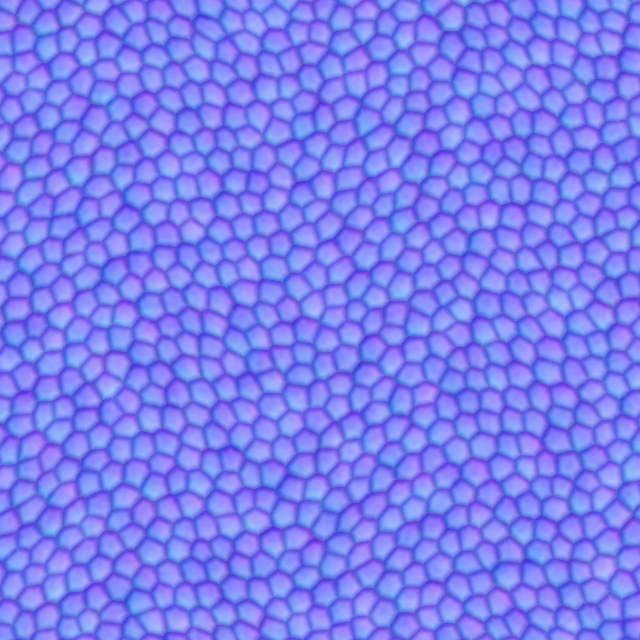
Give the GLSL for this texture map, as a three.js fragment shader.

```glsl
// Normal map of tightly packed, rounded pebble cells with soft dark creases
varying vec2 vUv;

vec2 hash2(vec2 p) {
  vec3 q = fract(p.xyx * vec3(0.1031, 0.1030, 0.0973));
  q += dot(q, q.yzx + 33.33);
  return fract((q.xx + q.yz) * q.zy);
}

float gradientNoise(vec2 p) {
  vec2 i = floor(p), f = fract(p);
  vec2 u = f * f * f * (f * (f * 6.0 - 15.0) + 10.0);
  vec2 e = vec2(0.0, 1.0);
  float a = dot(hash2(i) * 2.0 - 1.0, f);
  float b = dot(hash2(i + e.yx) * 2.0 - 1.0, f - e.yx);
  float c = dot(hash2(i + e.xy) * 2.0 - 1.0, f - e.xy);
  float d = dot(hash2(i + e.yy) * 2.0 - 1.0, f - e.yy);
  return mix(mix(a, b, u.x), mix(c, d, u.x), u.y);
}

vec2 noise2(vec2 p) {
  return vec2(gradientNoise(p), gradientNoise(p + 41.7));
}

// Jittered centre of a cell in staggered rows
vec2 cellCentre(vec2 id) {
  vec2 jitter = hash2(id + 107.0) - 0.5;
  return id + 0.5 + vec2(0.5 * mod(id.y, 2.0) - 0.25, 0.0) + 0.42 * jitter;
}

// xy: offset from the nearest centre, z: distance to the cell border
vec3 pebbleCells(vec2 p) {
  vec2 aspect = vec2(1.0, 0.875);
  p /= aspect;
  vec2 base = floor(p), nearest = vec2(9.0);
  for (int y = -2; y <= 2; y++) {
    for (int x = -2; x <= 2; x++) {
      vec2 r = (cellCentre(base + vec2(x, y)) - p) * aspect;
      if (dot(r, r) < dot(nearest, nearest)) nearest = r;
    }
  }
  float border = 9.0;
  for (int y = -2; y <= 2; y++) {
    for (int x = -2; x <= 2; x++) {
      vec2 r = (cellCentre(base + vec2(x, y)) - p) * aspect;
      vec2 span = r - nearest;
      if (dot(span, span) > 0.0001)
        border = min(border, dot(0.5 * (r + nearest), normalize(span)));
    }
  }
  return vec3(-nearest, border);
}

void main() {
  // Rows rise gently to the right and arch a little
  mat2 turn = mat2(0.966, -0.259, 0.259, 0.966);
  vec2 arch = vec2(0.2, 0.4) * sin(12.56637 * vUv.yx + vec2(0.6, 2.1));
  vec3 cell = pebbleCells(turn * (vUv * 25.5 + arch));
  vec2 offset = cell.xy * turn;

  // Dome slope that levels out in the crease, uneven tilt and fine grain
  vec2 slope = offset * vec2(0.17, -0.25) * smoothstep(-0.06, 0.14, cell.z);
  slope += 0.13 * noise2(vUv * 22.0) + 0.06 * noise2(vUv * 95.0 + 9.0);

  // Rounded profile: bright crown falling softly into the crease
  float profile = cell.z + 0.25 * (0.14 - dot(offset, offset));
  float crown = smoothstep(-0.06, 0.28, profile);
  crown += 0.32 * gradientNoise(vUv * 13.0) + 0.22 * gradientNoise(vUv * 60.0);
  crown += 0.12 * (offset.x - offset.y);

  // Crease to crown colour, tilted by the slope
  vec3 colour = mix(vec3(0.355, 0.36, 0.84), vec3(0.57, 0.585, 0.995), crown);
  colour.rg += slope;
  colour.b = min(colour.b + 0.02, 0.99);
  gl_FragColor = vec4(clamp(colour, 0.0, 1.0), 1.0);
}
```
